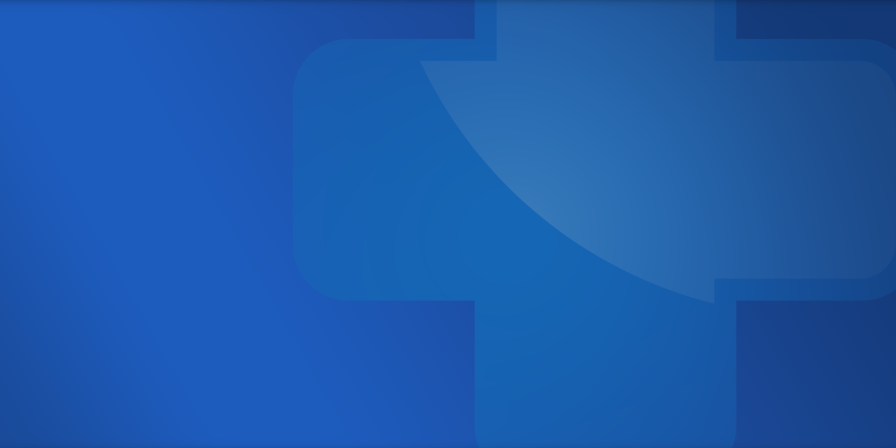
This background is drawn by a Shadertoy shader. Its source:

```glsl
float roundedBox(vec2 p, vec2 halfSize, float radius) {
    vec2 q = abs(p) - halfSize + radius;
    return length(max(q, 0.0)) + min(max(q.x, q.y), 0.0) - radius;
}

// Union of two equal bars with rounded ends
float cross2D(vec2 p, float halfLength, float halfWidth, float radius) {
    return min(roundedBox(p, vec2(halfLength, halfWidth), radius),
               roundedBox(p, vec2(halfWidth, halfLength), radius));
}

float coverage(float dist) {
    return smoothstep(0.75, -0.75, dist * iResolution.y);
}

// Diagonal sweep from a bright band on the left to navy on the right
vec3 backdrop(vec2 p) {
    float t = dot(p, vec2(0.87, 0.49));
    vec3 color = mix(vec3(0.10, 0.29, 0.60), vec3(0.115, 0.358, 0.74), smoothstep(-0.05, 0.48, t));
    color = mix(color, vec3(0.11, 0.295, 0.62), smoothstep(0.6, 1.35, t));
    return mix(color, vec3(0.075, 0.22, 0.46), smoothstep(1.2, 2.15, t));
}

void mainImage(out vec4 fragColor, in vec2 fragCoord) {
    vec2 p = fragCoord / iResolution.y;
    p.x += 1.0 - 0.5 * iResolution.x / iResolution.y;
    vec3 color = backdrop(p);

    // Outer cross, lit from a soft central glow
    vec2 center = vec2(1.3516, 0.621);
    float glowDist = length(p - vec2(1.146, 0.48));
    float outer = coverage(cross2D(p - center, 0.698, 0.292, 0.125));
    float glow = 0.10 + 0.86 * exp(-2.6 * glowDist * glowDist);
    color = mix(color, vec3(0.08, 0.405, 0.71), outer * glow);

    // Glossy inset, cut by a large arc
    float inset = cross2D(p - center, 0.648, 0.243, 0.08);
    float arc = length(p - vec2(1.833, 1.281)) - 0.988;
    float gloss = coverage(max(inset, arc));
    float sheen = 0.02 + 0.16 * exp(-2.8 * glowDist);
    color = mix(color, vec3(0.95, 0.88, 0.82), gloss * sheen);

    // Thin shadows along the top and bottom edges
    color *= 1.0 - 0.18 * exp(-(1.0 - p.y) * 130.0) - 0.08 * exp(-p.y * 160.0);
    fragColor = vec4(color, 1.0);
}
```
